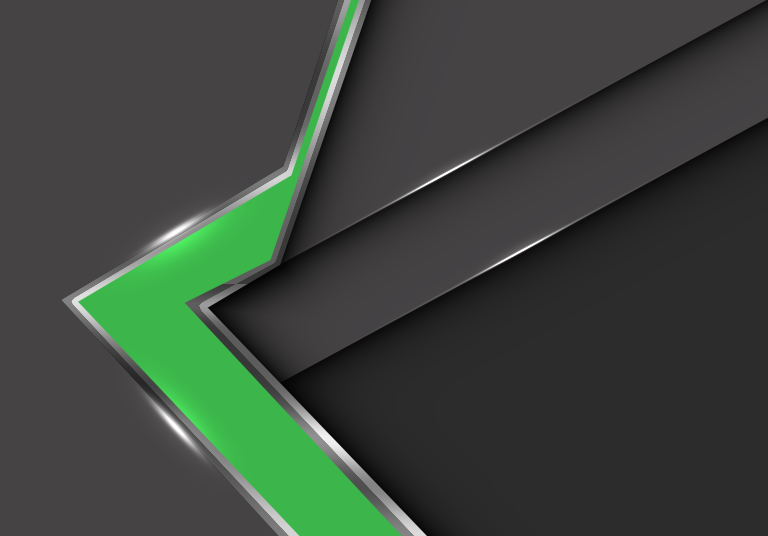
Reproduce this background procedurally as a Shadertoy shader.

```glsl
float cover(float d) {
    return smoothstep(-0.7, 0.7, d * iResolution.y);
}

float bump(float x, float width) {
    return exp(-x * x / (width * width));
}

float segmentDistance(vec2 p, vec2 a, vec2 b) {
    vec2 ab = b - a;
    return length(p - a - ab * clamp(dot(p - a, ab) / dot(ab, ab), 0.0, 1.0));
}

float crossingX(float y, vec2 a, vec2 b) {
    return a.x + (b.x - a.x) * (y - a.y) / (b.y - a.y);
}

// Signed distance to a path of three descending segments, positive to its right
float pathDistance(vec2 p, vec2 a, vec2 b, vec2 c, vec2 d) {
    a += (a - b) * 0.4;
    d += (d - c) * 0.4;
    float dist = min(segmentDistance(p, a, b),
                 min(segmentDistance(p, b, c), segmentDistance(p, c, d)));
    float x = p.y > b.y ? crossingX(p.y, a, b)
            : p.y > c.y ? crossingX(p.y, b, c) : crossingX(p.y, c, d);
    return p.x > x ? dist : -dist;
}

// Light stretched along a direction
float glint(vec2 p, vec2 center, vec2 dir, vec2 size) {
    vec2 q = p - center;
    dir = normalize(dir);
    q = vec2(dot(q, dir), dot(q, vec2(-dir.y, dir.x))) / size;
    return exp(-dot(q, q));
}

float shadow(float d, float strength) {
    return 1.0 - strength * exp(-max(d, 0.0) * 30.0);
}

void mainImage(out vec4 fragColor, in vec2 fragCoord) {
    vec2 p = fragCoord / iResolution.y;
    p.x += 0.5 * (1.4275 - iResolution.x / iResolution.y);

    vec3 panel = vec3(0.270, 0.262, 0.267);
    vec3 green = vec3(0.235, 0.712, 0.290);

    // Stacked diagonal panels with shadows below their edges
    vec2 slope = normalize(vec2(0.907, 0.493));
    vec2 normal = vec2(-slope.y, slope.x);
    float upper = dot(p - vec2(1.4275, 1.0), normal);
    float lower = dot(p - vec2(1.4275, 0.779), normal);
    vec3 color = vec3(0.172) * shadow(-lower, 0.8);
    color = mix(color, panel * shadow(-upper, 0.8), cover(lower));
    color = mix(color, panel, cover(upper));

    // Thin bright rims on the panel edges
    float upperRim = bump(upper - 0.001, 0.0022);
    float lowerRim = bump(lower - 0.001, 0.0022);
    float upperAlong = dot(p - vec2(0.827, 0.675), slope);
    float lowerAlong = dot(p - vec2(0.967, 0.530), slope);
    color += upperRim * (0.75 * bump(upperAlong, 0.08) + 0.2 * bump(upperAlong, 0.22));
    color += lowerRim * (0.75 * bump(lowerAlong, 0.07) + 0.2 * bump(lowerAlong, 0.22));
    color += 0.12 * cover(upper) * glint(p, vec2(0.827, 0.675), slope, vec2(0.07, 0.012));
    color += 0.12 * cover(lower) * glint(p, vec2(0.967, 0.530), slope, vec2(0.07, 0.012));

    // Chevron outlines: outer metal and green on either side
    float outerLeft = pathDistance(p, vec2(0.628, 1.0), vec2(0.526, 0.690),
                                   vec2(0.1115, 0.4405), vec2(0.517, 0.0));
    float greenLeft = pathDistance(p, vec2(0.652, 1.0), vec2(0.541, 0.673),
                                   vec2(0.143, 0.437), vec2(0.556, 0.0));
    float greenRight = pathDistance(p, vec2(0.667, 1.0), vec2(0.502, 0.515),
                                    vec2(0.342, 0.435), vec2(0.747, 0.0));
    float outerRight = pathDistance(p, vec2(0.690, 1.0), vec2(0.520, 0.506),
                                    vec2(0.385, 0.426), vec2(0.794, 0.0));

    color *= shadow(outerRight, 0.85);
    color = mix(panel, color, cover(outerLeft));

    // Metal tones vary along the height, with a bevel in the middle
    float toneLeft = 0.38 + 0.45 * bump(p.y - 0.67, 0.06) + 0.25 * bump(p.y - 1.0, 0.08)
                   + 0.5 * bump(p.y - 0.44, 0.07) - 0.15 * bump(p.y - 0.28, 0.05)
                   + 0.45 * bump(p.y, 0.12);
    float toneRight = 0.36 + 0.5 * bump(p.y - 0.86, 0.16) + 0.25 * bump(p.y - 0.43, 0.025)
                    + 0.58 * bump(p.y - 0.18, 0.06) + 0.5 * bump(p.y, 0.07);
    float bevelLeft = mix(0.58, 1.0, cover(outerLeft + greenLeft));
    float bevelRight = cover(greenRight + outerRight);
    bevelRight = mix(0.6, 1.0, p.y > 0.47 ? 1.0 - bevelRight : bevelRight);

    vec3 chevron = mix(vec3(toneLeft * bevelLeft), green, cover(greenLeft));
    chevron = mix(chevron, vec3(toneRight * bevelRight), cover(greenRight));
    color = mix(color, chevron, cover(outerLeft) * cover(-outerRight));

    // Sparkles on the left rim, with a soft halo over the neighbouring surfaces
    vec2 rise = vec2(0.4145, 0.2495);
    vec2 fall = vec2(0.4055, -0.4405);
    float halo = glint(p, vec2(0.332, 0.560), rise, vec2(0.09, 0.032))
               + glint(p, vec2(0.332, 0.210), fall, vec2(0.09, 0.032));
    float spark = glint(p, vec2(0.325, 0.567), rise, vec2(0.055, 0.007))
                + glint(p, vec2(0.325, 0.204), fall, vec2(0.055, 0.007));
    color += color * 0.35 * halo + 0.75 * spark;

    fragColor = vec4(clamp(color, 0.0, 1.0), 1.0);
}
```
